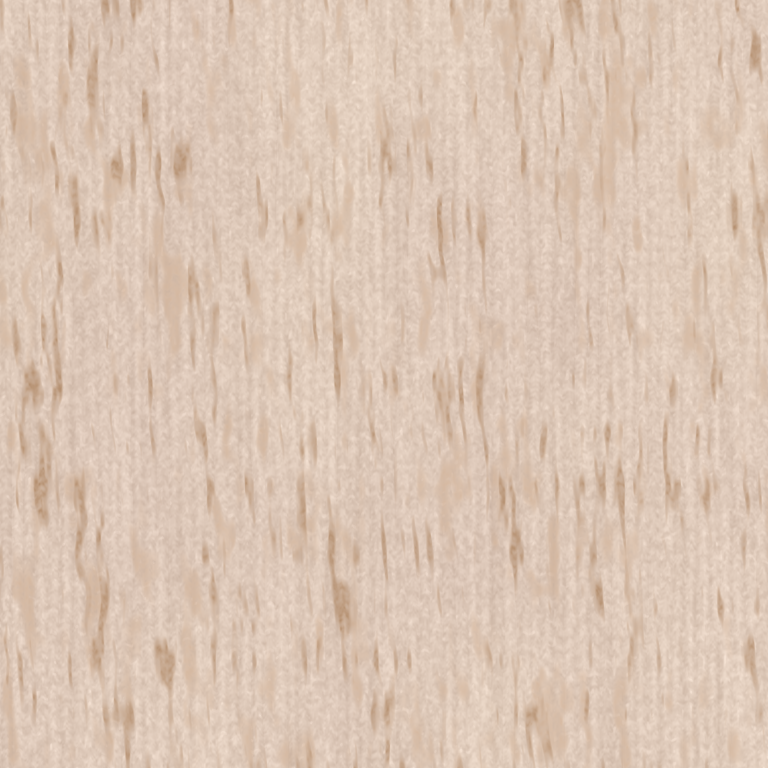
This texture is drawn by a WebGL 2 fragment shader. Its source:

```glsl
#version 300 es
precision highp float;

// Pale beige chenille cloth: fine vertical cords with a twisted, fuzzy grain,
// crossed by scattered brown streaks. Stretched value noise shapes the streaks,
// a cosine profile the cords, and fine noise the fibres.

uniform vec2 u_resolution;
out vec4 fragColor;

float hash(vec2 p) {
  return fract(sin(dot(p, vec2(127.1, 311.7))) * 43758.5453);
}

float noise(vec2 p) {
  vec2 cell = floor(p);
  vec2 f = fract(p);
  f = f * f * (3.0 - 2.0 * f);
  float low = mix(hash(cell), hash(cell + vec2(1.0, 0.0)), f.x);
  float high = mix(hash(cell + vec2(0.0, 1.0)), hash(cell + vec2(1.0, 1.0)), f.x);
  return mix(low, high, f.y);
}

float fbm(vec2 p) {
  float sum = 0.0;
  float weight = 0.5;
  for (int i = 0; i < 3; i++) {
    sum += weight * noise(p);
    p = p * 2.03 + 17.3;
    weight *= 0.5;
  }
  return sum / 0.875;
}

// Long thin marks that lean slightly and gather in loose clusters
float streaks(vec2 p, vec2 scale, float threshold) {
  p.x += 0.045 * p.y + 0.006 * noise(p * vec2(14.0, 22.0));
  float body = noise(p * scale);
  float frayed = noise(p * scale * vec2(1.7, 3.1) + 41.0);
  float cluster = fbm(p * vec2(11.0, 6.0) + 8.0);
  float field = 0.55 * body + 0.22 * frayed + 0.23 * cluster;
  return smoothstep(threshold, threshold + 0.22, field);
}

void main() {
  vec2 uv = gl_FragCoord.xy / u_resolution;

  // Cords, each with its own slowly changing tone
  float x = uv.x * 64.0 + 0.35 * (noise(uv * vec2(30.0, 12.0)) - 0.5);
  float across = fract(x) - 0.5;
  float ridge = cos(6.2832 * across);
  float cordTone = noise(vec2(floor(x) * 3.7, uv.y * 5.0)) - 0.5;
  float thread = noise(uv * vec2(150.0, 9.0) + 23.0) - 0.5;

  // Fibres slanting away from the middle of every cord
  vec2 twist = vec2(uv.x, uv.y + 0.006 * abs(across));
  float grain = noise(twist * vec2(230.0, 170.0)) - 0.5;
  float fuzz = noise(twist * vec2(390.0, 310.0) + 61.0) - 0.5;
  float glint = smoothstep(0.74, 0.96, noise(twist * vec2(180.0, 130.0) + 97.0));

  // Ground colour drifting between rose and sand
  float drift = fbm(uv * vec2(5.0, 3.0) + 3.0);
  vec3 color = mix(vec3(0.872, 0.788, 0.732), vec3(0.876, 0.798, 0.728), drift);
  float shade = 0.010 * ridge + 0.022 * cordTone + 0.036 * thread
              + 0.062 * grain + 0.042 * fuzz + 0.035 * (drift - 0.5);
  color += shade * vec3(0.95, 1.05, 1.1);
  color += glint * vec3(0.032, 0.034, 0.036);

  // Soft wide stains below crisp narrow streaks
  float stain = streaks(uv + 0.37, vec2(64.0, 15.0), 0.56);
  float mark = streaks(uv, vec2(118.0, 14.0), 0.60);
  float wear = 0.8 + 0.7 * grain + 0.3 * fuzz;
  color = mix(color, vec3(0.80, 0.67, 0.56), 0.55 * stain * wear);
  color = mix(color, vec3(0.69, 0.54, 0.41), 0.75 * mark * wear);

  fragColor = vec4(clamp(color, 0.0, 1.0), 1.0);
}
```
